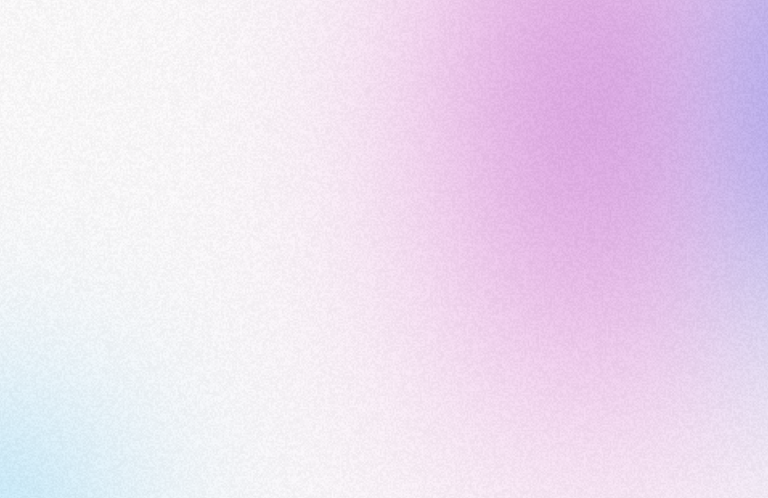
Give the GLSL for this background, as a Shadertoy shader.

```glsl
// A pale canvas with soft, overlapping colour glows: orchid pink at the upper
// right, lavender along the right edge and sky blue in the lower left corner.
// Each glow is an elliptical Gaussian; fine value noise adds a paper grain.

#define PAPER       vec3(0.970, 0.966, 0.969)
#define PINK        vec3(0.940, 0.665, 0.885)
#define ORCHID      vec3(0.862, 0.660, 0.882)
#define LAVENDER    vec3(0.730, 0.680, 0.915)
#define PERIWINKLE  vec3(0.750, 0.800, 0.930)
#define SKY         vec3(0.740, 0.895, 0.965)
#define SKY_OPACITY 0.85
#define GRAIN_ROWS  310.0
#define GRAIN_DEPTH 0.050

// Sine-free hash of a grid cell, from 0 to 1
float hash(vec2 cell) {
    vec3 h = fract(cell.xyx * 0.1031);
    h += dot(h, h.yzx + 33.33);
    return fract((h.x + h.y) * h.z);
}

// Smoothly interpolated value noise
float valueNoise(vec2 p) {
    vec2 cell = floor(p);
    vec2 blend = smoothstep(0.0, 1.0, p - cell);
    float lower = mix(hash(cell), hash(cell + vec2(1, 0)), blend.x);
    float upper = mix(hash(cell + vec2(0, 1)), hash(cell + vec2(1, 1)), blend.x);
    return mix(lower, upper, blend.y);
}

// Elliptical Gaussian falloff, 1 at the centre
float glow(vec2 uv, vec2 centre, vec2 spread) {
    vec2 d = (uv - centre) / spread;
    return exp(-dot(d, d));
}

void mainImage(out vec4 fragColor, in vec2 fragCoord) {
    vec2 uv = fragCoord / iResolution.xy;
    vec3 color = PAPER;

    // Pink halo deepening to an orchid core
    float pinkGlow = glow(uv, vec2(0.781, 0.80), vec2(0.275, 0.675));
    color = mix(color, mix(PINK, ORCHID, pinkGlow), pinkGlow);

    // Right edge: lavender above, cooler periwinkle below
    float edgeGlow = glow(uv, vec2(1.029, 0.80), vec2(0.143, 0.524));
    vec3 edgeTint = mix(PERIWINKLE, LAVENDER, smoothstep(0.15, 0.75, uv.y));
    color = mix(color, edgeTint, edgeGlow);

    // Sky blue corner
    float skyGlow = glow(uv, vec2(-0.052, -0.09), vec2(0.247, 0.383));
    color = mix(color, SKY, SKY_OPACITY * skyGlow);

    // Paper grain, sized relative to the canvas height
    float grain = valueNoise(fragCoord / iResolution.y * GRAIN_ROWS) - 0.5;
    color += GRAIN_DEPTH * grain;

    fragColor = vec4(clamp(color, 0.0, 1.0), 1.0);
}
```
